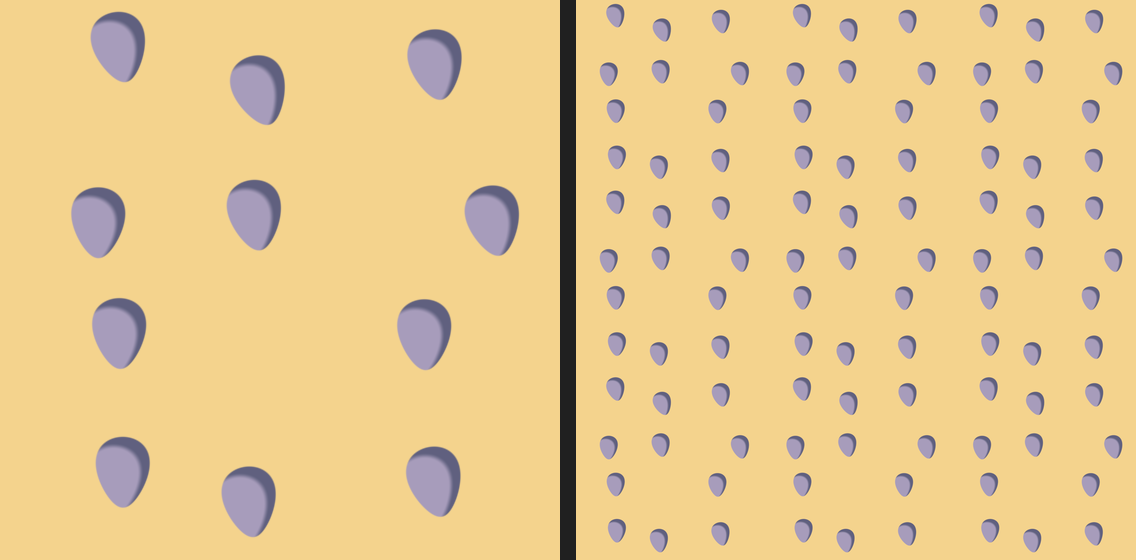
Left, the tile; right, the same tile 3 across and 3 down.
Reproduce this pattern procedurally as a Shadertoy shader.

```glsl
// Scattered lilac egg-shaped drops with an inset shadow on a sandy ground, tiling seamlessly.

const vec3 GROUND = vec3(0.957, 0.828, 0.553);
const vec3 LILAC  = vec3(0.655, 0.612, 0.733);
const vec3 SHADOW = vec3(0.375, 0.378, 0.498);

const ivec2 GRID = ivec2(3, 4);               // whole cells per tile
const ivec2 EMPTY_CELL = ivec2(1, 1);         // one cell left bare
const vec2  JITTER = vec2(0.085, 0.045);      // largest shift from the cell centre
const vec2  EGG_RADII = vec2(0.0463, 0.0632); // half width and half height
const float EGG_TAPER = 0.3;                  // narrowing toward the lower tip
const float MAX_TILT = 0.33;                  // radians
const vec2  SHADOW_SHIFT = vec2(-0.0165, -0.0165);
const float SHADOW_BLUR = 0.0055;
const uint  SEED = 17u;

// Integer hash giving a value from 0 to 1.
float hash(uint n) {
    n = n * 747796405u + 2891336453u;
    n = ((n >> ((n >> 28) + 4u)) ^ n) * 277803737u;
    n = (n >> 22) ^ n;
    return float(n >> 8) / 16777216.0;
}

vec2 untilt(vec2 p, float angle) {
    float c = cos(angle), s = sin(angle);
    return vec2(c * p.x + s * p.y, c * p.y - s * p.x);
}

// Approximate signed distance to an upright egg, negative inside.
float eggDistance(vec2 p) {
    float height = clamp(p.y / EGG_RADII.y, -1.2, 1.2);
    vec2 radii = EGG_RADII * vec2(1.0 + EGG_TAPER * height, 1.0);
    vec2 q = p / radii;
    float r = length(q);
    return (r - 1.0) * r / max(length(q / radii), 0.0001);
}

void mainImage(out vec4 fragColor, in vec2 fragCoord) {
    vec2 uv = fragCoord / iResolution.xy;
    float pixel = 1.0 / min(iResolution.x, iResolution.y);
    vec3 color = GROUND;

    for (int i = 0; i < GRID.x * GRID.y; i++) {
        ivec2 cell = ivec2(i % GRID.x, i / GRID.x);
        if (cell == EMPTY_CELL) continue;

        // Random place and tilt for each drop.
        uint id = SEED + uint(i) * 3u;
        vec2 shift = (2.0 * vec2(hash(id), hash(id + 1u)) - 1.0) * JITTER;
        vec2 center = (vec2(cell) + 0.5) / vec2(GRID) + shift;
        float lean = hash(id + 2u);
        float tilt = MAX_TILT * lean * lean;

        // Shortest offset on the wrapped tile.
        vec2 p = fract(uv - center + 0.5) - 0.5;
        float body = eggDistance(untilt(p, tilt));
        float lit = eggDistance(untilt(p - SHADOW_SHIFT, tilt));

        // Soft inner shadow, then a smooth outline.
        vec3 drop = mix(LILAC, SHADOW, smoothstep(-SHADOW_BLUR, SHADOW_BLUR, lit));
        color = mix(color, drop, 1.0 - smoothstep(-pixel, pixel, body));
    }
    fragColor = vec4(color, 1.0);
}
```
